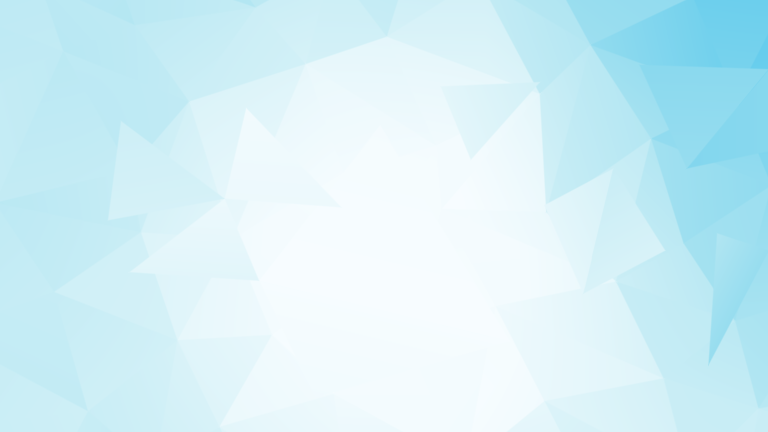
This background is drawn by a WebGL 2 fragment shader. Its source:

```glsl
#version 300 es
precision highp float;
// Pale blue low-poly background: a tilted, jittered grid is split into
// triangles, each shaded from a smooth tone field (0 = white, 1 = deep blue).
// A few large facets around the bright centre are laid over that mesh.

#define CELL 0.235
#define JITTER 0.5
#define TILT 0.42
#define CONTRAST 0.17
#define FLATNESS 0.6
#define GLOW_CENTER vec2(0.95, 0.42)
#define RIM_TONE 0.38
#define CORNER_TONE 0.6
#define FLOOR_LIGHT 0.1

uniform vec2 u_resolution;
out vec4 fragColor;

float hash(vec2 p) {
    return fract(sin(dot(p, vec2(127.1, 311.7))) * 43758.5453);
}

// Bright centre, bluer rim, deepest in the upper right corner.
float toneField(vec2 p) {
    float rim = smoothstep(0.15, 0.85, length(p - GLOW_CENTER));
    float corner = max(p.x - 1.1, 0.0) / 0.68 * max(p.y, 0.0);
    float below = 1.0 - clamp(p.y, 0.0, 1.0);
    return max(RIM_TONE * rim + CORNER_TONE * corner - FLOOR_LIGHT * below * below, 0.02);
}

// Signed distance from p to the line through a and b.
float edge(vec2 p, vec2 a, vec2 b) {
    vec2 d = normalize(b - a), v = p - a;
    return d.x * v.y - d.y * v.x;
}

// Antialiased triangle coverage for either winding order.
float triangle(vec2 p, vec2 a, vec2 b, vec2 c) {
    float side = sign(edge(c, a, b));
    float d = min(min(edge(p, a, b) * side, edge(p, b, c) * side), edge(p, c, a) * side);
    float pixel = 1.0 / u_resolution.y;
    return smoothstep(-pixel, pixel, d);
}

// Large facet whose tone runs from its apex to the opposite edge.
void facet(inout float tone, vec2 p, vec2 apex, vec2 b, vec2 c, float apexTone, float edgeTone) {
    float height = clamp(edge(p, b, c) / edge(apex, b, c), 0.0, 1.0);
    tone = mix(tone, mix(edgeTone, apexTone, height), triangle(p, apex, b, c));
}

mat2 tiltMatrix() {
    return mat2(cos(TILT), sin(TILT), -sin(TILT), cos(TILT));
}

vec2 meshVertex(vec2 id) {
    vec2 offset = vec2(hash(id), hash(id + 41.3)) - 0.5;
    return tiltMatrix() * (id + offset * JITTER) * CELL;
}

// Adds one mesh triangle to a (tone * weight, weight) sum.
void addTriangle(inout vec2 sum, vec2 p, vec2 a, vec2 b, vec2 c, float seed) {
    vec2 center = (a + b + c) / 3.0;
    float field = toneField(mix(p, center, FLATNESS));
    float angle = 6.2832 * seed;
    float slope = dot(p - center, vec2(cos(angle), sin(angle))) / CELL;
    float shade = (seed - 0.5 + 0.5 * slope) * CONTRAST * (0.1 + field);
    float weight = triangle(p, a, b, c);
    sum += vec2(field + shade, 1.0) * weight;
}

float meshTone(vec2 p) {
    vec2 base = floor(transpose(tiltMatrix()) * p / CELL);
    vec2 sum = vec2(toneField(p), 1.0) * 0.001;
    for (int j = -1; j <= 1; j++) {
        for (int i = -1; i <= 1; i++) {
            vec2 id = base + vec2(i, j);
            vec2 a = meshVertex(id), b = meshVertex(id + vec2(1, 0));
            vec2 c = meshVertex(id + vec2(1, 1)), d = meshVertex(id + vec2(0, 1));
            float s = hash(id + 7.7), t = hash(id + 19.1);
            if (hash(id + 3.1) < 0.5) {
                addTriangle(sum, p, a, b, c, s);
                addTriangle(sum, p, a, c, d, t);
            } else {
                addTriangle(sum, p, a, b, d, s);
                addTriangle(sum, p, b, c, d, t);
            }
        }
    }
    return sum.x / sum.y;
}

// White through sky blue.
vec3 palette(float t) {
    return vec3(0.97 - 0.61 * t, 0.99 - 0.2 * t, 1.0 - 0.15 * t + 0.08 * t * t);
}

void main() {
    vec2 p = gl_FragCoord.xy / u_resolution.y;
    p.x += 0.5 * (16.0 / 9.0 - u_resolution.x / u_resolution.y);
    float tone = meshTone(p);

    // Bright heart
    facet(tone, p, vec2(0.88, 0.71), vec2(0.60, 0.35), vec2(1.18, 0.21), 0.02, 0.0);
    facet(tone, p, vec2(0.73, 0.08), vec2(0.60, 0.35), vec2(1.18, 0.21), 0.04, 0.01);
    // Left folds
    facet(tone, p, vec2(0.57, 0.75), vec2(0.52, 0.54), vec2(0.79, 0.52), 0.04, 0.07);
    facet(tone, p, vec2(0.52, 0.54), vec2(0.30, 0.37), vec2(0.60, 0.35), 0.07, 0.14);
    facet(tone, p, vec2(0.28, 0.72), vec2(0.25, 0.49), vec2(0.52, 0.54), 0.27, 0.22);
    // Right folds
    facet(tone, p, vec2(1.25, 0.81), vec2(1.02, 0.80), vec2(1.09, 0.63), 0.24, 0.13);
    facet(tone, p, vec2(1.42, 0.61), vec2(1.26, 0.525), vec2(1.35, 0.32), 0.22, 0.12);
    facet(tone, p, vec2(1.42, 0.61), vec2(1.35, 0.32), vec2(1.54, 0.42), 0.30, 0.20);
    // Deep blue facets on the right edge
    facet(tone, p, vec2(1.59, 0.61), vec2(1.48, 0.85), vec2(1.78, 0.84), 0.62, 0.70);
    facet(tone, p, vec2(1.59, 0.61), vec2(1.78, 0.84), vec2(1.78, 0.65), 0.75, 0.72);
    facet(tone, p, vec2(1.66, 0.46), vec2(1.64, 0.155), vec2(1.78, 0.42), 0.45, 0.62);

    fragColor = vec4(palette(clamp(tone, 0.0, 1.0)), 1.0);
}
```
